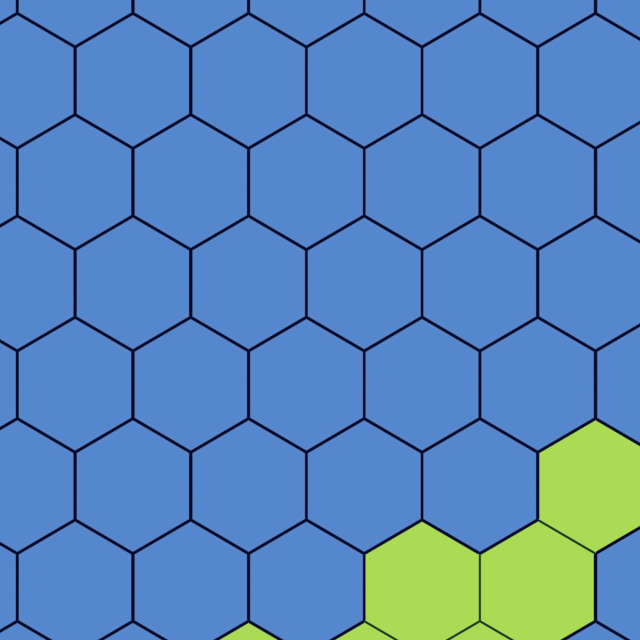
Reproduce this pattern procedurally as a WebGL 2 fragment shader.

```glsl
#version 300 es
precision highp float;
// Blue hexagonal tiling with dark outlines and a wedge of green cells at lower right.

uniform vec2 u_resolution;
out vec4 fragColor;

// Layout, in canvas units measured from the top left
const float CELL_WIDTH = 0.1807;
const float ROW_PITCH = 0.1583;
const vec2 FIRST_CENTER = vec2(0.2077, 0.1263);

// Lines
const float LINE_WIDTH = 0.0045;
const float GREEN_LINE_WIDTH = 0.0032;
const float LINE_SOFTNESS = 0.0014;
const float VERTICAL_VARIATION = 0.14;
const float VARIATION_PERIOD = 0.73;
const float HALO_WIDTH = 0.0085;
const float HALO_STRENGTH = 0.55;
const float GRAIN_CELLS = 256.0;

// Colours
const vec3 BLUE = vec3(0.335, 0.53, 0.81);
const vec3 HALO_BLUE = vec3(0.38, 0.53, 0.74);
const vec3 GREEN = vec3(0.67, 0.86, 0.33);
const vec3 NAVY_LINE = vec3(0.01, 0.035, 0.16);
const vec3 GREEN_LINE = vec3(0.08, 0.20, 0.14);

const float TAU = 6.2831853;
const float ROW_STEP = 0.8660254;
const vec2 LATTICE = vec2(1.0, 2.0 * ROW_STEP);
const vec2 DIAGONAL = vec2(0.5, ROW_STEP);

float hash(vec2 p) {
    return fract(sin(dot(p, vec2(127.1, 311.7))) * 43758.5);
}

// Nearest center of a hexagon lattice with unit spacing
vec2 nearestCenter(vec2 p) {
    vec2 a = floor(p / LATTICE + 0.5) * LATTICE;
    vec2 b = (floor(p / LATTICE) + 0.5) * LATTICE;
    return distance(p, a) < distance(p, b) ? a : b;
}

// Green wedge, bounded by two diagonals of the lattice
bool isGreen(vec2 center) {
    float row = floor(center.y / ROW_STEP + 0.5);
    float column = floor(center.x * 2.0 + 0.5);
    return column + row < 12.5 && column + 3.0 * row > 19.5;
}

void main() {
    vec2 uv = gl_FragCoord.xy / u_resolution;
    vec2 position = vec2(uv.x, 1.0 - uv.y);
    vec2 p = (position - FIRST_CENTER) / vec2(CELL_WIDTH, ROW_PITCH / ROW_STEP);

    // Cell and distance to its nearest side
    vec2 center = nearestCenter(p);
    vec2 local = p - center;
    float across = abs(local.x);
    float slanted = dot(abs(local), DIAGONAL);
    bool vertical = across > slanted;
    float edge = (0.5 - max(across, slanted)) * CELL_WIDTH;

    // Cell on the other side of that line
    vec2 side = vec2(local.x < 0.0 ? -1.0 : 1.0, local.y < 0.0 ? -1.0 : 1.0);
    vec2 neighbor = center + side * (vertical ? vec2(1.0, 0.0) : DIAGONAL);
    bool green = isGreen(center);
    bool greenLine = green && isGreen(neighbor);

    // Fill, with a faint grainy halo beside lines on blue
    float grain = hash(floor(uv * GRAIN_CELLS));
    float halo = 1.0 - smoothstep(0.5 * HALO_WIDTH, HALO_WIDTH, edge);
    vec3 color = green ? GREEN : mix(BLUE, HALO_BLUE, halo * HALO_STRENGTH * grain);

    // Outline, with uprights slowly varying in weight across the canvas
    float width = greenLine ? GREEN_LINE_WIDTH : LINE_WIDTH;
    float wave = cos((position.x - 0.234) / VARIATION_PERIOD * TAU);
    width *= vertical ? 1.0 + VERTICAL_VARIATION * wave : 1.0;
    float soft = max(LINE_SOFTNESS, 0.75 / min(u_resolution.x, u_resolution.y));
    float line = 1.0 - smoothstep(-soft, soft, edge - 0.5 * width);
    color = mix(color, greenLine ? GREEN_LINE : NAVY_LINE, line);

    fragColor = vec4(color, 1.0);
}
```
